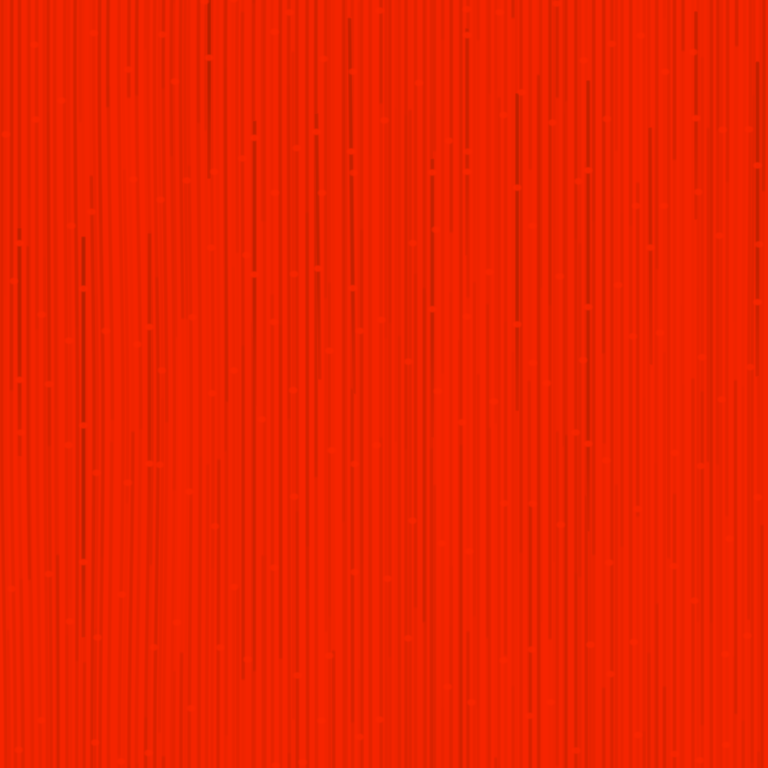
Write a three.js fragment shader that draws this texture.

```glsl
// Red strands hanging side by side: soft vertical grooves of random depth,
// cut into lengths, with a few long dark gaps in the upper part.
// Small bright knots sit across the strands and interrupt the gaps.

#define STRAND_COUNT 86.0
#define FINE_COUNT 59.0
#define GAP_COUNT 14
#define KNOT_SPACING 0.178
#define KNOT_COLUMNS 27.0
#define GROOVE_DEPTH 0.112
#define GAP_DEPTH 0.25
#define BEND_AMOUNT 0.007
#define STRAND_COLOR vec3(0.968, 0.142, 0.0)
#define KNOT_COLOR vec3(0.985, 0.150, 0.0)

varying vec2 vUv;

float hash(vec2 p) {
  vec3 q = fract(vec3(p.xyx) * 0.1031);
  q += dot(q, q.yzx + 33.33);
  return fract((q.x + q.y) * q.z);
}

float noise(vec2 p) {
  vec2 cell = floor(p);
  vec2 f = fract(p);
  f = f * f * (3.0 - 2.0 * f);
  float low = mix(hash(cell), hash(cell + vec2(1.0, 0.0)), f.x);
  float high = mix(hash(cell + vec2(0.0, 1.0)), hash(cell + 1.0), f.x);
  return mix(low, high, f.y);
}

// Soft vertical stroke around offset 0
float stroke(float offset, float halfWidth) {
  return 1.0 - smoothstep(0.2 * halfWidth, 1.7 * halfWidth, abs(offset));
}

// Small rounded spot, slightly wider than tall
float knot(vec2 offset) {
  return 1.0 - smoothstep(0.45, 1.2, length(offset / vec2(0.0065, 0.0050)));
}

// One jittered groove per column, with a new depth on every length of strand
float grooves(vec2 p, float count, float seed) {
  float column = floor(p.x * count);
  float shift = 0.5 + 0.36 * (hash(vec2(column, seed)) - 0.5);
  float offset = (fract(p.x * count) - shift) / count;
  float along = p.y * 2.3 + 7.0 * hash(vec2(column, seed + 3.0));
  float part = floor(along);
  float depth = hash(vec2(column, part + seed + 11.0));
  float previous = hash(vec2(column, part + seed + 10.0));
  depth = mix(previous, depth, smoothstep(0.0, 0.012, fract(along)));
  return stroke(offset, 0.0024) * mix(0.15, 1.1, depth);
}

// Long dark gaps: x is the darkness, y the knots that interrupt them
vec2 darkGaps(vec2 p) {
  vec2 result = vec2(0.0);
  for (int i = 0; i < GAP_COUNT; i++) {
    float id = float(i) + 1.0;
    float x = (id - 1.0 + mix(0.15, 0.9, hash(vec2(id, 41.0)))) / float(GAP_COUNT);
    float top = mix(0.66, 1.02, hash(vec2(id, 43.0)));
    float bottom = top - mix(0.22, 0.60, hash(vec2(id, 47.0)));
    float tilt = hash(vec2(id, 53.0));
    float lean = step(0.65, tilt) * (tilt - 0.82) * 0.09;
    float offset = p.x - x - lean * (p.y - 0.6);
    float inside = smoothstep(bottom - 0.002, bottom + 0.002, p.y)
                 * (1.0 - smoothstep(top - 0.002, top + 0.002, p.y));
    float fade = mix(0.55, 1.0, smoothstep(bottom, bottom + 0.16, p.y));
    float strength = mix(0.6, 1.0, hash(vec2(id, 59.0)));
    float turn = fract(p.y / KNOT_SPACING + hash(vec2(id, 61.0))) - 0.5;
    result.x = max(result.x, stroke(offset, 0.0026) * inside * fade * strength);
    result.y = max(result.y, knot(vec2(offset, turn * KNOT_SPACING)) * inside);
  }
  return result;
}

// Scattered knots, one per cell of a staggered grid
float scatteredKnots(vec2 p) {
  float column = floor(p.x * KNOT_COLUMNS);
  float along = p.y / KNOT_SPACING + hash(vec2(column, 71.0));
  float row = floor(along);
  vec2 center = 0.2 + 0.6 * vec2(hash(vec2(column, row + 73.0)),
                                 hash(vec2(column, row + 97.0)));
  vec2 offset = vec2(fract(p.x * KNOT_COLUMNS), fract(along)) - center;
  return knot(offset * vec2(1.0 / KNOT_COLUMNS, KNOT_SPACING));
}

void main() {
  // Strands bend a little in some places and hang straight in others
  float loose = smoothstep(0.45, 0.8, noise(vec2(vUv.x * 5.0 + 3.0, 2.0)));
  float sway = noise(vec2(vUv.x * 6.0, vUv.y * 2.2)) - 0.5;
  vec2 p = vUv + vec2(BEND_AMOUNT * loose * sway, 0.0);

  // Shallow grooves over a faint broad shade
  float main_ = grooves(p, STRAND_COUNT, 5.0);
  float fine = 0.62 * grooves(p, FINE_COUNT, 131.0);
  float groove = max(main_, fine) + 0.25 * min(main_, fine);
  float shade = 0.016 * noise(vec2(p.x * 38.0, p.y * 2.5));

  // Dark gaps, then the knots on top
  vec2 gaps = darkGaps(vUv);
  float darkness = max(GROOVE_DEPTH * groove, GAP_DEPTH * gaps.x) + shade;
  vec3 color = STRAND_COLOR - darkness * vec3(1.0, 0.07, 0.0);
  float knots = max(gaps.y, 0.85 * scatteredKnots(p));
  color = mix(color, KNOT_COLOR, 0.85 * knots);

  gl_FragColor = vec4(color, 1.0);
}
```
